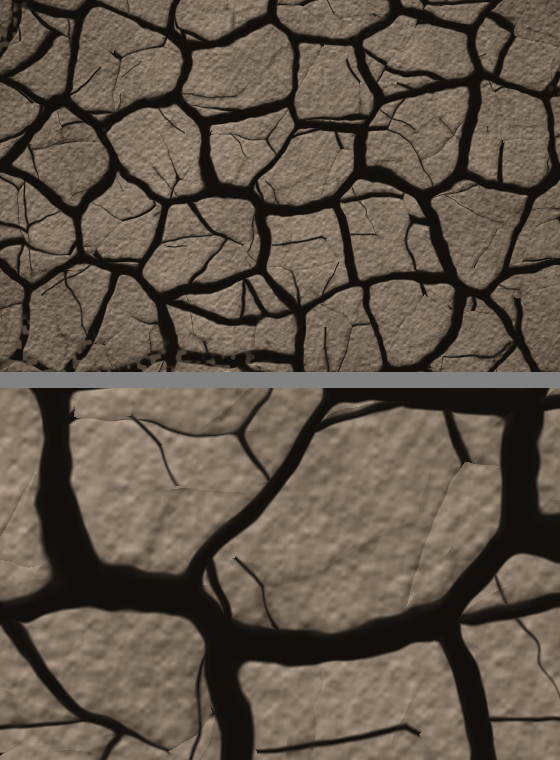
Top, the full canvas; bottom, a detail of the centre.
Write a WebGL 1 fragment shader that draws this texture.

```glsl
precision highp float;
// Sun-baked cracked mud: grainy plates split by deep shadowed cracks.
uniform vec2 u_resolution;

const vec2 SHADOW_DIR = vec2(0.35, -0.94);
const vec3 PIT = vec3(0.065, 0.055, 0.045);
const vec3 WALL = vec3(0.22, 0.19, 0.15);
const vec3 MUD_DARK = vec3(0.36, 0.31, 0.26);
const vec3 MUD_LIGHT = vec3(0.63, 0.56, 0.49);

float hash1(vec2 p) {
  return fract(sin(dot(p, vec2(127.1, 311.7))) * 43758.55);
}

vec2 hash2(vec2 p) {
  return vec2(hash1(p), hash1(p + 57.3));
}

float noise(vec2 p) {
  vec2 i = floor(p), f = fract(p);
  vec2 u = f * f * (3.0 - 2.0 * f);
  return mix(mix(hash1(i), hash1(i + vec2(1, 0)), u.x),
             mix(hash1(i + vec2(0, 1)), hash1(i + vec2(1, 1)), u.x), u.y);
}

float fbm(vec2 p) {
  return 0.55 * noise(p) + 0.3 * noise(p * 2.1 + 7.0) + 0.15 * noise(p * 4.3 + 19.0);
}

float smoothMin(float a, float b, float k) {
  float h = max(k - abs(a - b), 0.0) / k;
  return min(a, b) - 0.25 * h * h * k;
}

vec2 seed(vec2 cell) {
  return cell + 0.1 + 0.8 * hash2(cell);
}

// Voronoi plates. Returns gap to the crack rim, how shaded that rim is, plate id.
// Crack half-width is base times a random factor within span, wider in shadow.
vec4 plates(vec2 p, float scale, vec2 offset, float base, vec2 span, float taper) {
  vec2 q = p * scale + offset;
  vec2 home = floor(q), id = home;
  float nearest = 9.0;
  for (int y = -1; y <= 1; y++) {
    for (int x = -1; x <= 1; x++) {
      vec2 cell = home + vec2(x, y);
      float d = distance(seed(cell), q);
      if (d < nearest) { nearest = d; id = cell; }
    }
  }
  vec2 center = seed(id);
  float gap = 1.0, closest = 1.0, facing = 0.0;
  for (int y = -2; y <= 2; y++) {
    for (int x = -2; x <= 2; x++) {
      if (x == 0 && y == 0) continue;
      vec2 other = id + vec2(x, y);
      vec2 site = seed(other);
      vec2 normal = normalize(site - center);
      float d = dot(0.5 * (site + center) - q, normal) / scale;
      float shade = 0.5 + 0.5 * dot(normal, SHADOW_DIR);
      float size = mix(span.x, span.y, hash1(id + other + 3.7)) + taper;
      float edge = d - base * size * mix(0.55, 1.5, shade);
      if (edge < closest) { closest = edge; facing = shade; }
      gap = smoothMin(gap, edge, base);
    }
  }
  return vec4(gap, facing, id);
}

// Slope of the fine crust towards the light.
float grain(vec2 p, float freq) {
  vec2 q = p * freq;
  return noise(q) - noise(q + SHADOW_DIR * -0.7);
}

void main() {
  vec2 uv = gl_FragCoord.xy / u_resolution;
  vec2 p = gl_FragCoord.xy / u_resolution.y;
  float soft = 0.0015 + 0.6 / u_resolution.y;

  // Bend the cracks broadly and roughen their rims.
  vec2 bend = vec2(fbm(p * 4.0), fbm(p * 4.0 + 31.0)) - 0.5;
  vec2 rough = vec2(noise(p * 55.0), noise(p * 55.0 + 11.0)) - 0.5;
  vec2 w = p + 0.11 * bend + 0.005 * rough;

  // Deep cracks, then finer ones that subdivide each plate and die out.
  float taper = 1.6 * (noise(p * 6.0 + 40.0) - 0.5);
  vec4 deep = plates(w, 4.1, vec2(3.0, 8.0), 0.0125, vec2(0.65, 1.3), 0.25 * taper);
  vec4 fine = plates(w, 5.2, 20.0 * hash2(deep.zw), 0.0055, vec2(-1.0, 1.6), taper);
  vec4 hair = plates(w, 6.5, 9.0 + 20.0 * hash2(deep.zw + 5.0), 0.002, vec2(-5.0, 1.7), taper);
  float gap = min(deep.x, min(fine.x, hair.x));
  float facing = deep.x < fine.x ? deep.y : fine.y;

  // Plate surface: broad stains, sun-lit crust, darker corners.
  float tone = 0.58 + 0.75 * (fbm(p * 5.0 + 13.0) - 0.5);
  tone += 0.12 * (hash1(deep.zw + 2.0) - 0.5);
  tone += 0.55 * grain(p, 115.0) + 0.35 * grain(p, 210.0);
  tone += 0.3 * (noise(p * 90.0) - 0.5);
  tone -= 0.9 * dot(uv - 0.5, uv - 0.5);
  float rim = 1.0 - smoothstep(0.0, 0.014, gap);
  tone += rim * mix(0.22, -0.5, facing);
  vec3 mud = mix(MUD_DARK, MUD_LIGHT, clamp(tone, -0.5, 1.2));

  // Crack depths: dim walls under the shaded rims and patches of rubble.
  float wall = smoothstep(-0.009, 0.0, gap) * facing * noise(p * 70.0);
  float crumbs = smoothstep(0.45, 0.8, noise(p * 75.0 + 5.0));
  float rubble = crumbs * smoothstep(0.6, 0.75, noise(p * 3.2 + 21.0));
  vec3 pit = mix(PIT, WALL, 0.6 * wall);
  pit = mix(pit, MUD_DARK, 0.85 * rubble);

  gl_FragColor = vec4(mix(pit, mud, smoothstep(-soft, soft, gap)), 1.0);
}
```
